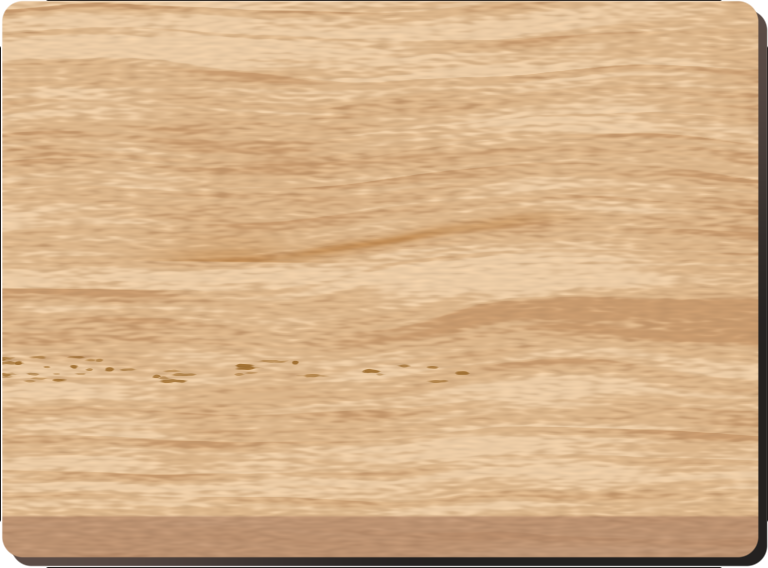
A Shadertoy shader for this texture:

```glsl
// A rounded maple board with horizontal wood grain and a dark side edge.

// Wood colours
const vec3 LIGHT_WOOD = vec3(0.92, 0.795, 0.645);
const vec3 MID_WOOD   = vec3(0.86, 0.71, 0.54);
const vec3 DARK_WOOD  = vec3(0.785, 0.605, 0.43);
const vec3 BROWN_WOOD = vec3(0.70, 0.53, 0.41);
const vec3 KNOT_COLOR = vec3(0.72, 0.49, 0.25);
const vec3 FLECK_COLOR = vec3(0.60, 0.40, 0.14);

// Board edge colours
const vec3 PAPER      = vec3(1.0);
const vec3 SIDE_DARK  = vec3(0.14, 0.13, 0.125);
const vec3 SIDE_BROWN = vec3(0.36, 0.30, 0.275);

// Layout, in canvas heights
const vec2  BOARD_MIN = vec2(0.004, 0.019);
const vec2  BOARD_GAP = vec2(0.017, 0.002);   // margin at right and top
const vec2  SIDE_SHIFT = vec2(0.0155, -0.0155);
const float CORNER = 0.036;
const float FRAME_LINE = 0.0018;
const float SEAM_Y = 0.543;
const float STRIP_Y = 0.091;

// Grain
const float TONE_MEAN = 0.66;
const float RING_COUNT = 17.0;
const float ARCH_RISE = 0.085;
const int   FLECKS = 42;

vec2 hash2(vec2 p) {
    vec3 q = fract(p.xyx * vec3(0.1031, 0.1030, 0.0973));
    q += dot(q, q.yzx + 33.33);
    return fract((q.xx + q.yz) * q.zy);
}

float corner(vec2 cell, vec2 offset) {
    return dot(hash2(cell) * 2.0 - 1.0, offset);
}

float gradientNoise(vec2 p) {
    vec2 i = floor(p), f = p - i;
    vec2 u = f * f * f * (f * (f * 6.0 - 15.0) + 10.0);
    vec2 e = vec2(1.0, 0.0);
    return mix(mix(corner(i, f), corner(i + e, f - e), u.x),
               mix(corner(i + e.yx, f - e.yx), corner(i + 1.0, f - 1.0), u.x), u.y) * 1.3;
}

float roundedBox(vec2 p, vec2 lo, vec2 hi, float r) {
    vec2 q = abs(p - 0.5 * (lo + hi)) - 0.5 * (hi - lo) + r;
    return length(max(q, 0.0)) + min(max(q.x, q.y), 0.0) - r;
}

float band(float y, float center, float width) {
    float d = (y - center) / width;
    return exp(-d * d);
}

// Height along the grain after bending it over the arch
float grainHeight(vec2 p, float aboveSeam) {
    float fade = exp(-abs(aboveSeam) / 0.15);
    float arch = ARCH_RISE * smoothstep(0.35, 1.0, p.x) * fade;
    float sway = 0.05 * gradientNoise(p * vec2(1.3, 2.5) + 7.0)
               + 0.010 * gradientNoise(p * vec2(5.0, 9.0));
    return p.y - arch + sway * smoothstep(0.0, 0.12, abs(aboveSeam));
}

float fleckMask(vec2 p) {
    float mask = 0.0;
    for (int i = 0; i < FLECKS; i++) {
        vec2 a = hash2(vec2(float(i), 3.0)), b = hash2(vec2(float(i), 19.0));
        vec2 center = vec2(0.85 * pow(a.x, 1.3), 0.349 + 0.05 * (a.y - 0.5));
        vec2 size = vec2(mix(0.006, 0.026, b.x * b.x), mix(0.0018, 0.0036, b.y));
        float d = length((p - center) / size) + 0.6 * gradientNoise(p * vec2(70.0, 180.0));
        mask = max(mask, (1.0 - smoothstep(0.5, 1.3, d)) * mix(0.3, 0.9, b.y));
    }
    return mask;
}

vec3 wood(vec2 p) {
    float aboveSeam = p.y - SEAM_Y + 0.012 * p.x;
    float g = grainHeight(p, aboveSeam);
    float fiber = gradientNoise(p * vec2(32.0, 165.0));

    // Streaks from broad to fine
    float tone = TONE_MEAN
        + 0.45 * gradientNoise(vec2(p.x * 0.9, g * 9.0))
        + 0.42 * gradientNoise(vec2(p.x * 1.6, g * 31.0) + 4.0)
        + 0.36 * gradientNoise(vec2(p.x * 4.0, g * 85.0))
        + 0.22 * gradientNoise(p * vec2(7.0, 15.0) + 11.0)
        + 0.32 * fiber;

    // Growth lines, sharp on one side
    float phase = g * RING_COUNT + 1.1 * gradientNoise(vec2(p.x * 0.8, g * 5.0));
    float ring = fract(phase);
    float line = smoothstep(0.55, 0.93, ring) * (1.0 - smoothstep(0.93, 1.0, ring));
    tone -= line * (0.15 + 0.5 * smoothstep(-0.1, 0.4,
            gradientNoise(vec2(p.x * 1.6, floor(phase) * 7.3 + 0.5))));

    // Broad light and dark zones
    tone += 0.25 * band(p.y, 0.92, 0.05) + 0.22 * band(p.y, 0.34, 0.04);
    tone -= 0.28 * band(p.y, 0.43, 0.05) + 0.15 * band(p.y, 0.62, 0.06);
    tone += 0.4 * band(aboveSeam, -0.022, 0.022) * (1.0 - 0.6 * smoothstep(0.6, 1.1, p.x));
    tone -= 0.2 * smoothstep(1.0, 1.34, p.x);

    vec3 color = mix(DARK_WOOD, MID_WOOD, smoothstep(0.0, 0.5, tone));
    color = mix(color, LIGHT_WOOD, smoothstep(0.5, 0.95, tone));

    // Knot wedge on the seam and the streak that rises out of it
    float side = smoothstep(-0.001, 0.003, aboveSeam);
    float wedge = side * band(p.x, 0.42, 0.13) * exp(-max(aboveSeam, 0.0) / 0.022);
    float rise = aboveSeam - 0.006 - ARCH_RISE * smoothstep(0.42, 1.02, p.x);
    float streak = side * band(rise + 0.012 * gradientNoise(p * vec2(6.0, 12.0)), 0.0, 0.011)
                 * smoothstep(0.35, 0.55, p.x) * (1.0 - smoothstep(0.7, 1.15, p.x));
    float knot = max(0.9 * wedge, 0.6 * streak) * (0.85 + 0.5 * gradientNoise(vec2(p.x * 5.0, g * 60.0)));
    color = mix(color, KNOT_COLOR, clamp(knot, 0.0, 1.0));

    color = mix(color, FLECK_COLOR, fleckMask(p));

    // Brown strip along the bottom
    float strip = 1.0 - smoothstep(STRIP_Y - 0.003, STRIP_Y + 0.003, p.y);
    color = mix(color, BROWN_WOOD, 0.78 * strip);
    return color * (1.0 + 0.06 * fiber);
}

void mainImage(out vec4 fragColor, in vec2 fragCoord) {
    float pixel = 1.0 / iResolution.y;
    vec2 p = fragCoord * pixel;
    vec2 canvas = iResolution.xy * pixel;
    vec2 boardMax = canvas - BOARD_GAP;

    // Broken thin frame at the canvas border
    vec2 edge = min(p, canvas - p);
    vec2 middle = smoothstep(0.08, 0.085, edge);
    vec2 rim = 1.0 - smoothstep(FRAME_LINE - 0.5 * pixel, FRAME_LINE + 0.5 * pixel, edge);
    vec3 color = mix(PAPER, SIDE_DARK, max(rim.x * middle.y, rim.y * middle.x));

    // Side of the board, then its face
    float sideDist = roundedBox(p, BOARD_MIN + SIDE_SHIFT, boardMax + SIDE_SHIFT, CORNER);
    float glow = max(smoothstep(0.35, 1.0, p.y), 1.0 - smoothstep(0.05, 0.8, p.x));
    color = mix(mix(SIDE_DARK, SIDE_BROWN, glow), color, smoothstep(-pixel, pixel, sideDist));
    float faceDist = roundedBox(p, BOARD_MIN, boardMax, CORNER);
    color = mix(wood(p), color, smoothstep(-pixel, pixel, faceDist));

    fragColor = vec4(color, 1.0);
}
```
